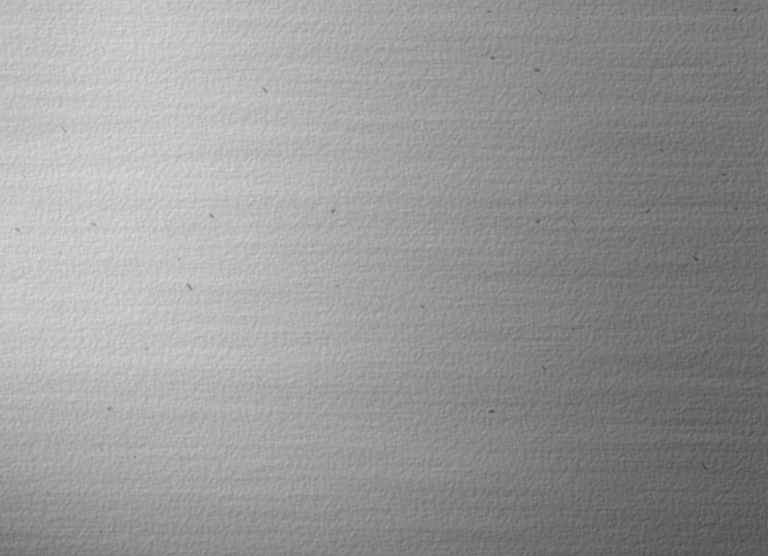
Write a WebGL 1 fragment shader that draws this texture.

```glsl
precision highp float;
// Brushed grey metal sheet: soft sheen from the left, fine pitted grain, faint horizontal streaks.

uniform vec2 u_resolution;

// Sheen
const float BRIGHT = 0.785;
const float DIM = 0.425;
const float SHEEN_START = 0.10;
const float FLOOR_HEIGHT = 0.60;   // height where the lower shade fades out
const float FLOOR_SHADE = 0.06;
const float CORNER_SHADE = 0.27;   // extra shade toward the lower left
const float TOP_LIFT = 0.045;
const float TOP_CORNER_SHADE = 0.05;

// Surface, sizes in units of canvas height
const float GRAIN_FREQ = 215.0;
const float GRAIN_DEPTH = 0.062;
const vec2 GRAIN_TURN = vec2(0.80, 0.60);   // cosine and sine of the grain lattice
const vec2 GRAIN_LIGHT = vec2(-0.75, 0.55);
const vec2 BAND_FREQ = vec2(1.3, 14.0);
const float BAND_DEPTH = 0.016;
const vec2 STREAK_FREQ = vec2(2.5, 95.0);
const float STREAK_DEPTH = 0.012;
const vec2 HAIR_FREQ = vec2(9.0, 230.0);
const float HAIR_DEPTH = 0.016;

// Specks
const float SPECK_FREQ = 14.0;
const float SPECK_SHARE = 0.22;
const float SPECK_DEPTH = 0.20;

// Tints
const vec3 COOL_TINT = vec3(0.998, 1.001, 1.003);
const vec3 WARM_TINT = vec3(1.004, 1.002, 0.984);

float hash(vec2 p) {
  vec3 q = fract(p.xyx * vec3(0.1031, 0.1030, 0.0973));
  q += dot(q, q.yzx + 33.33);
  return fract((q.x + q.y) * q.z);
}

float noise(vec2 p) {
  vec2 cell = floor(p);
  vec2 f = fract(p);
  f = f * f * (3.0 - 2.0 * f);
  float low = mix(hash(cell), hash(cell + vec2(1.0, 0.0)), f.x);
  float high = mix(hash(cell + vec2(0.0, 1.0)), hash(cell + 1.0), f.x);
  return mix(low, high, f.y);
}

float signedNoise(vec2 p) {
  return 2.0 * noise(p) - 1.0;
}

// Broad light falling off to the right and toward the bottom
float sheen(vec2 uv) {
  float tone = mix(BRIGHT, DIM, smoothstep(SHEEN_START, 1.0, uv.x));
  float fall = max(1.0 - uv.y / FLOOR_HEIGHT, 0.0);
  float left = (1.0 - uv.x) * (1.0 - uv.x);
  tone -= fall * fall * (FLOOR_SHADE + CORNER_SHADE * left);
  float top = smoothstep(0.5, 1.0, uv.y);
  tone += TOP_LIFT * top * smoothstep(0.3, 0.9, uv.x);
  tone -= TOP_CORNER_SHADE * top * (1.0 - smoothstep(0.0, 0.2, uv.x));
  return tone;
}

// Height of the pitted surface, two turned lattices to hide the grid
float relief(vec2 q) {
  mat2 turn = mat2(GRAIN_TURN.x, GRAIN_TURN.y, -GRAIN_TURN.y, GRAIN_TURN.x);
  vec2 r = turn * q;
  return noise(r + 300.0) + 0.5 * noise(turn * r * 0.6 + 500.0);
}

// Small pits and bumps lit from the upper left
float grain(vec2 p) {
  vec2 q = p * GRAIN_FREQ;
  return relief(q) - relief(q + GRAIN_LIGHT);
}

// Marks left by rolling and brushing
float brushing(vec2 p, vec2 uv) {
  float lower = 1.0 - smoothstep(0.1, 0.8, uv.y);
  float bands = signedNoise(p * BAND_FREQ + 5.0) * mix(0.4, 1.0, lower);
  float streaks = signedNoise(p * STREAK_FREQ + 11.0);
  float hairs = signedNoise(p * HAIR_FREQ + 23.0);
  return BAND_DEPTH * bands + STREAK_DEPTH * streaks + HAIR_DEPTH * hairs;
}

// Sparse dark flecks, one at most per cell, each stretched and leaning its own way
float specks(vec2 p) {
  vec2 q = p * SPECK_FREQ;
  vec2 cell = floor(q);
  float present = step(hash(cell + 71.0), SPECK_SHARE);
  vec2 center = 0.2 + 0.6 * vec2(hash(cell + 7.0), hash(cell + 31.0));
  float size = hash(cell + 53.0);
  float radius = mix(0.030, 0.065, size * size * size);
  vec2 d = fract(q) - center;
  d.y += d.x * (hash(cell + 97.0) * 2.0 - 0.6);
  d.x *= 0.7;
  float fleck = 1.0 - smoothstep(0.0, radius * 1.4, length(d));
  return present * fleck * mix(0.4, 1.0, size * size);
}

void main() {
  vec2 uv = gl_FragCoord.xy / u_resolution;
  vec2 p = gl_FragCoord.xy / u_resolution.y;

  float tone = sheen(uv);
  float warmth = 1.0 - smoothstep(0.42, 0.75, tone);
  tone += brushing(p, uv) + GRAIN_DEPTH * grain(p);
  tone -= SPECK_DEPTH * specks(p);

  gl_FragColor = vec4(clamp(tone * mix(COOL_TINT, WARM_TINT, warmth), 0.0, 1.0), 1.0);
}
```
